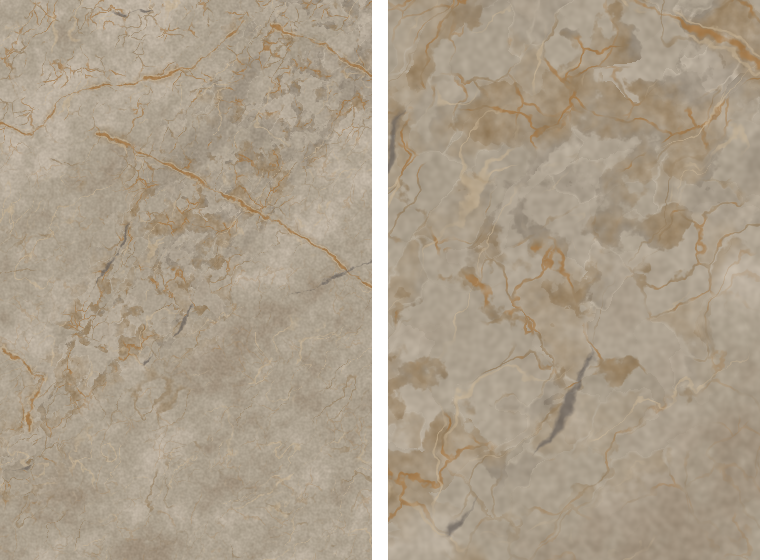
Left: the whole. Right: its middle third, enlarged.
Give the GLSL for this texture, as a Shadertoy shader.

```glsl
const vec3 STONE_DARK  = vec3(0.615, 0.555, 0.480);
const vec3 STONE_MID   = vec3(0.670, 0.626, 0.556);
const vec3 STONE_LIGHT = vec3(0.755, 0.708, 0.645);
const vec3 CEMENT_TAN  = vec3(0.585, 0.495, 0.375);
const vec3 CEMENT_GREY = vec3(0.565, 0.520, 0.460);
const vec3 OCHRE       = vec3(0.640, 0.470, 0.280);
const vec3 CALCITE     = vec3(0.780, 0.700, 0.580);
const vec3 SLATE       = vec3(0.420, 0.390, 0.365);
const vec2 BAND_START = vec2(0.03, 0.18);
const vec2 BAND_AXIS = vec2(0.6, 0.8);
const float CLAST_SCALE = 15.0;
const float CHIP_SCALE = 36.0;
const float CRACK_WIDTH = 0.0012;
const float GRAIN = 0.034;

// Vein segments: start.xy, end.xy in units of the canvas height
const vec4 RUST_VEINS[10] = vec4[10](
    vec4(0.00, 0.775, 0.06, 0.76), vec4(0.06, 0.76, 0.115, 0.835),
    vec4(0.115, 0.835, 0.35, 0.875), vec4(0.35, 0.875, 0.43, 0.96),
    vec4(0.17, 0.765, 0.30, 0.71), vec4(0.30, 0.71, 0.48, 0.61),
    vec4(0.48, 0.61, 0.68, 0.485), vec4(0.00, 0.38, 0.07, 0.32),
    vec4(0.07, 0.32, 0.05, 0.24), vec4(0.48, 0.95, 0.68, 0.87));
const vec4 PALE_VEINS[4] = vec4[4](
    vec4(0.68, 0.75, 0.56, 0.58), vec4(0.55, 0.18, 0.43, 0.09),
    vec4(0.49, 0.39, 0.43, 0.30), vec4(0.04, 0.23, 0.12, 0.44));
const vec4 SLATE_VEINS[6] = vec4[6](
    vec4(0.68, 0.55, 0.52, 0.465), vec4(0.345, 0.475, 0.31, 0.395),
    vec4(0.285, 0.385, 0.26, 0.355), vec4(0.00, 0.145, 0.06, 0.172),
    vec4(0.235, 0.61, 0.16, 0.48), vec4(0.20, 0.975, 0.28, 0.995));

vec2 hash2(vec2 p) {
    vec3 q = fract(p.xyx * vec3(0.1031, 0.1030, 0.0973));
    q += dot(q, q.yzx + 33.33);
    return fract((q.xx + q.yz) * q.zy);
}
float gradDot(vec2 cell, vec2 offset) {
    float angle = 6.2832 * hash2(cell).x;
    return dot(vec2(cos(angle), sin(angle)), offset);
}
float noise(vec2 p) {
    vec2 i = floor(p), f = p - i, e = vec2(1, 0), u = f * f * (3.0 - 2.0 * f);
    return 1.4 * mix(mix(gradDot(i, f), gradDot(i + e, f - e), u.x),
                     mix(gradDot(i + e.yx, f - e.yx), gradDot(i + 1.0, f - 1.0), u.x), u.y);
}
float fbm(vec2 p) {
    float sum = 0.0, amp = 0.6;
    for (int i = 0; i < 5; i++, amp *= 0.55) {
        sum += amp * noise(p);
        p = mat2(1.6, 1.2, -1.2, 1.6) * p + 7.3;
    }
    return sum;
}
vec2 warp(vec2 p) { return vec2(fbm(p), fbm(p + 31.7)); }

// Cellular pattern: x = distance to the cell border, y = cell random value
vec2 cells(vec2 p) {
    vec2 base = floor(p), r1 = vec2(9), r2 = r1, id = base;
    for (int k = 0; k < 9; k++) {
        vec2 c = base + vec2(k % 3 - 1, k / 3 - 1), r = c + hash2(c) - p;
        if (dot(r, r) < dot(r1, r1)) { r2 = r1; r1 = r; id = c; }
        else if (dot(r, r) < dot(r2, r2)) r2 = r;
    }
    return vec2(dot(0.5 * (r1 + r2), normalize(r2 - r1)), hash2(id + 5.0).y);
}
// Distance to a segment, pushed outward at both ends by taper
float segment(vec2 p, vec4 s, float taper) {
    vec2 d = s.zw - s.xy, q = p - s.xy;
    float h = clamp(dot(q, d) / dot(d, d), 0.0, 1.0);
    return length(q - d * h) + taper * pow(abs(2.0 * h - 1.0), 3.0);
}
float stroke(float d, float width) {
    return 1.0 - smoothstep(0.25 * width, width + 0.6 / iResolution.y, d);
}

void mainImage(out vec4 fragColor, in vec2 fragCoord) {
    vec2 p = fragCoord / iResolution.y;
    vec2 bend = warp(p * 7.0), rough = warp(p * 32.0);
    vec2 q = p + 0.045 * bend + 0.011 * rough;
    float patches = fbm(p * 6.0 + 3.0), spots = fbm(p * 19.0 + 11.0), flecks = fbm(p * 48.0 + 25.0);

    // Diagonal breccia band and the cracked upper field
    mat2 toBand = mat2(BAND_AXIS.x, -BAND_AXIS.y, BAND_AXIS.y, BAND_AXIS.x);
    vec2 b = toBand * (p - BAND_START), bq = toBand * q * vec2(0.8, 1.15);
    float halfWidth = mix(0.04, 0.125, smoothstep(0.0, 0.5, b.x));
    float band = 1.0 - smoothstep(-0.03, 0.03, abs(b.y) - halfWidth + 0.1 * patches + 0.04 * spots);
    float upper = smoothstep(0.72, 0.80, p.y + 0.05 * patches);

    // Clouded ground with soft slanting shadows
    float streaks = fbm(b * vec2(2.5, 8.0) + 4.0);
    float tone = 0.56 + 0.45 * patches + 0.4 * spots + 0.3 * flecks
               + 0.5 * streaks * (1.0 - band) + 0.2 * (p.y - 0.5) + 0.12 * upper;
    vec3 col = mix(STONE_DARK, STONE_MID, smoothstep(0.0, 0.55, tone));
    col = mix(col, STONE_LIGHT, smoothstep(0.45, 1.1, tone));

    // Broken clasts set in ragged tan and grey cement
    vec2 clast = cells(bq * CLAST_SCALE), chip = cells(bq * CHIP_SCALE + 8.0);
    col = mix(col, mix(STONE_MID, STONE_LIGHT, clast.y), 0.5 * band);
    col += 0.05 * (chip.y - 0.5) * band;
    vec3 cement = mix(CEMENT_GREY, CEMENT_TAN, smoothstep(-0.2, 0.2, spots + 0.25 - 0.5 * b.x));
    float gap = 0.5 * patches + 0.6 * spots + 0.3 * flecks;
    float fill = smoothstep(-0.02, 0.06, gap - clast.x + 0.08);
    float chipFill = smoothstep(0.55, 0.65, chip.y + 0.8 * gap) * smoothstep(0.0, 0.08, chip.x);
    col = mix(col, cement, band * max(0.7 * fill, 0.45 * chipFill) * (0.8 + flecks));
    float shear = smoothstep(0.02, 0.2, fbm(b * vec2(4.0, 11.0) + 21.0));
    col = mix(col, CEMENT_GREY, 0.5 * band * shear * smoothstep(0.3, 0.7, b.x));

    // Hairline crack networks, broken up along their length
    float activity = 0.22 + 0.6 * max(band, 0.8 * upper);
    float coarse = stroke(clast.x / CLAST_SCALE, CRACK_WIDTH) * smoothstep(-0.1, 0.2, spots);
    float fine = stroke(chip.x / CHIP_SCALE, CRACK_WIDTH) * smoothstep(-0.02, 0.25, fbm(p * 15.0 + 40.0));
    vec3 crackColor = mix(CEMENT_TAN, OCHRE, smoothstep(-0.1, 0.3, spots - flecks));
    col = mix(col, crackColor, activity * max(coarse, 0.85 * fine));
    for (float i = 0.0; i < 3.0; i++) {
        float scale = 8.0 + 6.0 * i, ridge = abs(noise(bq * vec2(0.7, 1.3) * scale + 50.0 * i));
        float thread = stroke(ridge / (1.3 * scale), 0.001) * smoothstep(0.0, 0.3, fbm(p * 9.0 + 60.0 + i));
        col = mix(col, i == 1.0 ? CEMENT_TAN : CALCITE, 0.6 * thread);
    }

    // Long veins
    vec2 v = p + 0.022 * bend + 0.009 * rough;
    float rust = 1.0, pale = 1.0, slate = 1.0;
    for (int i = 0; i < 10; i++) rust = min(rust, segment(v, RUST_VEINS[i], 0.0));
    for (int i = 0; i < 4; i++) pale = min(pale, segment(v, PALE_VEINS[i], 0.002));
    for (int i = 0; i < 6; i++) slate = min(slate, segment(v, SLATE_VEINS[i], 0.004));
    float swell = max(0.25, 1.0 + 1.6 * spots + 1.2 * flecks), worn = smoothstep(-0.35, 0.15, spots + flecks);
    col = mix(col, CALCITE, 0.6 * worn * stroke(pale, 0.0018 * swell));
    col = mix(col, CEMENT_TAN, 0.4 * worn * stroke(rust, 0.011 * swell));
    col = mix(col, OCHRE, (0.4 + 0.45 * worn) * stroke(rust, 0.0021 * swell));
    col = mix(col, CALCITE, 0.55 * worn * stroke(abs(rust - 0.004), 0.001));
    col = mix(col, SLATE, (0.25 + 0.5 * worn) * stroke(slate, 0.0032 * swell));

    // Mineral grain
    col += GRAIN * (noise(p * 230.0) + 0.8 * noise(p * 110.0 + 9.0));
    fragColor = vec4(clamp(col, 0.0, 1.0), 1.0);
}
```
